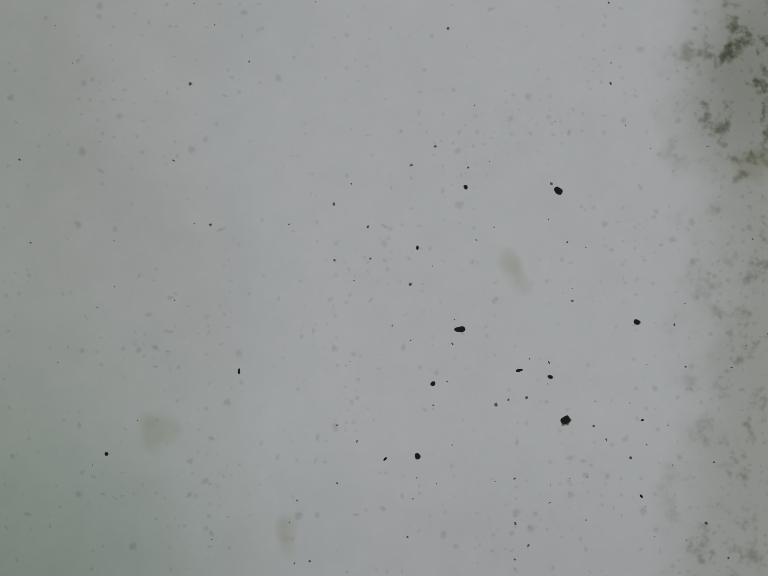
Write a Shadertoy shader that draws this texture.

```glsl
// Weathered pale grey panel with faint stains, a grimy right edge and scattered dark debris.

vec3 hash3(vec2 cell) {
    vec3 q = fract(cell.xyx * vec3(0.1031, 0.1030, 0.0973));
    q += dot(q, q.yxz + 33.33);
    return fract((q.xxy + q.yzz) * q.zyx);
}

float cornerSlope(vec2 corner, vec2 offset) {
    float angle = 6.2832 * hash3(corner).x;
    return dot(vec2(cos(angle), sin(angle)), offset);
}

float gradientNoise(vec2 p) {
    vec2 i = floor(p), f = fract(p);
    vec2 u = f * f * f * (f * (f * 6.0 - 15.0) + 10.0);
    vec2 e = vec2(1.0, 0.0);
    return mix(mix(cornerSlope(i, f), cornerSlope(i + e, f - e), u.x),
               mix(cornerSlope(i + e.yx, f - e.yx), cornerSlope(i + 1.0, f - 1.0), u.x), u.y);
}

float fbm(vec2 p) {
    float sum = 0.0, amplitude = 0.6;
    for (int i = 0; i < 4; i++) {
        sum += amplitude * gradientNoise(p);
        p = mat2(1.6, 1.2, -1.2, 1.6) * p + 7.3;
        amplitude *= 0.55;
    }
    return sum;
}

// Coverage of ragged, randomly turned ovals, at most one in each grid cell.
float specks(vec2 p, float cells, float share, vec2 radii, float blur) {
    vec2 id = floor(p * cells);
    vec3 place = hash3(id + cells * 3.0);
    vec3 form = hash3(id + cells * 7.0 + 51.0);
    vec2 d = (fract(p * cells) - 0.25 - 0.5 * place.xy) / cells;
    float angle = 6.2832 * form.x;
    d = mat2(cos(angle), -sin(angle), sin(angle), cos(angle)) * d;
    d.y *= 1.0 + 1.6 * form.y * form.y;
    float radius = mix(radii.x, radii.y, form.z * form.z);
    float edge = length(d) - radius * (1.0 + 0.7 * gradientNoise(p * 0.9 / radii.y));
    return step(place.z, share) * (1.0 - smoothstep(-blur, blur, edge));
}

void mainImage(out vec4 fragColor, in vec2 fragCoord) {
    vec2 p = fragCoord / iResolution.y;
    p.x += 0.5 * (4.0 / 3.0 - iResolution.x / iResolution.y);
    float pixel = 0.8 / iResolution.y;
    float cloud = fbm(p * 3.0 + 4.0);
    float mottle = fbm(p * 16.0);
    float grain = fbm(p * 60.0 + 20.0);

    // Uneven light: cool in the middle, dim and greenish to the left
    float dimming = 1.0 - smoothstep(-0.1, 0.66, p.x + 0.12 * cloud);
    vec3 color = mix(vec3(0.625, 0.635, 0.64), vec3(0.55, 0.565, 0.55), dimming);
    float lowerLeft = 1.0 - smoothstep(0.0, 0.55, length(p * vec2(0.8, 1.0)));
    color -= lowerLeft * vec3(0.06, 0.03, 0.05);
    color -= 0.025 * (1.0 - smoothstep(0.0, 0.3, p.y));
    color += 0.012 * cloud + 0.012 * mottle + 0.008 * grain;

    // Grime along the right edge, darkest near the top
    float grime = smoothstep(1.13, 1.3, p.x + 0.12 * cloud + 0.06 * mottle);
    color = mix(color, vec3(0.535, 0.545, 0.525), 0.85 * grime);
    float crust = smoothstep(0.0, 0.5, mottle + 0.5 * grain);
    color -= grime * crust * vec3(0.1, 0.095, 0.11);
    float topPatch = 1.0 - smoothstep(0.02, 0.2, length((p - vec2(1.31, 0.88)) * vec2(1.2, 0.8)));
    color -= topPatch * (0.07 + 0.14 * crust) * vec3(1.0, 0.95, 1.1);

    // Soft ochre blotches
    float blotch = specks(p, 5.0, 0.17, vec2(0.015, 0.035), 0.018);
    color -= blotch * (0.7 + mottle) * vec3(0.05, 0.055, 0.085);

    // Clustered faint spots
    float cluster = 0.12 + 0.6 * smoothstep(0.0, 0.4, fbm(p * 4.5 + 11.0)) + 0.3 * grime;
    float spots = specks(p, 32.0, cluster, vec2(0.002, 0.007), 0.004)
                + 0.8 * specks(p + 0.37, 54.0, cluster, vec2(0.001, 0.004), 0.0025);
    color -= spots * vec3(0.05, 0.052, 0.05);

    // Tiny grit and larger debris, thickest right of centre and low down
    float litter = 1.0 - smoothstep(0.1, 0.55, length((p - vec2(0.86, 0.32)) * vec2(0.9, 1.0)));
    float grit = specks(p + 0.13, 29.0, 0.05 + 0.12 * litter, vec2(0.0008, 0.0028), pixel);
    float debris = specks(p + 0.61, 13.0, 0.035 + 0.2 * litter, vec2(0.0025, 0.009), pixel);
    vec3 debrisColor = mix(vec3(0.07, 0.08, 0.07), vec3(0.22, 0.25, 0.13),
                           smoothstep(0.0, 0.5, grain) * (1.0 - litter));
    color = mix(color, vec3(0.16, 0.17, 0.16), 0.8 * grit);
    color = mix(color, debrisColor, 0.95 * debris);

    fragColor = vec4(clamp(color, 0.0, 1.0), 1.0);
}
```
